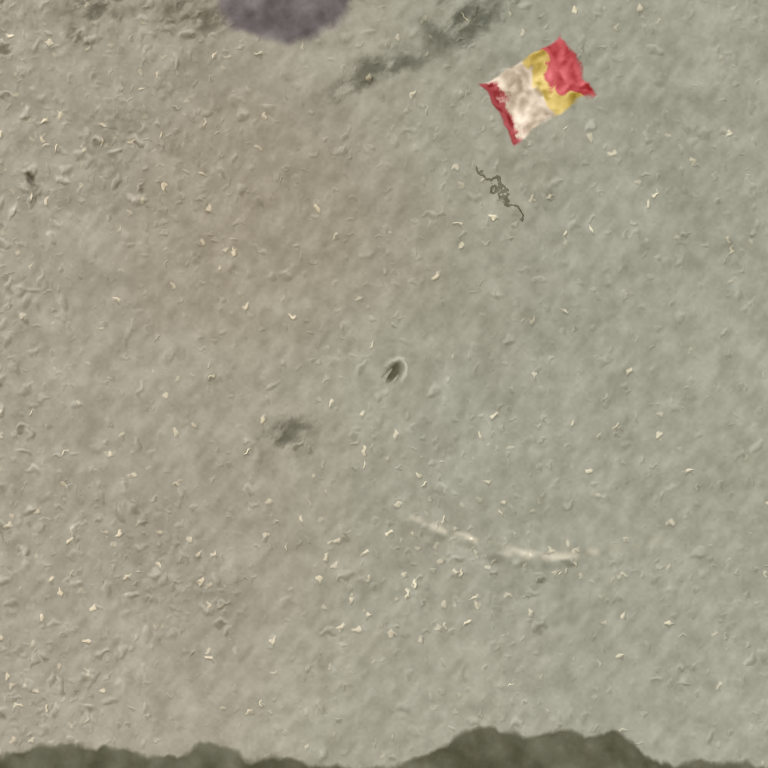
A WebGL 1 fragment shader for this texture:

```glsl
precision highp float;
// Dusty, weathered ground seen from above: layered value noise for the soil,
// ragged slanted chips with shadows, damp stains, a broken pale ridge,
// a small pit, a stone, a dark lower rim and a crumpled plain packet.
uniform vec2 u_resolution;

float hash(vec2 p) {
  vec3 q = fract(vec3(p.xyx) * 0.1031);
  q += dot(q, q.yzx + 33.33);
  return fract((q.x + q.y) * q.z);
}

float noise(vec2 p) {
  vec2 i = floor(p), f = fract(p);
  f = f * f * (3.0 - 2.0 * f);
  return mix(mix(hash(i), hash(i + vec2(1, 0)), f.x),
             mix(hash(i + vec2(0, 1)), hash(i + 1.0), f.x), f.y);
}

float fbm(vec2 p) {
  float sum = 0.0, amp = 0.5;
  for (int i = 0; i < 5; i++) {
    sum += amp * noise(p);
    p = mat2(1.6, 1.2, -1.2, 1.6) * p + 17.3;
    amp *= 0.5;
  }
  return sum;
}

vec2 turn(vec2 p, float a) {
  return vec2(cos(a) * p.x + sin(a) * p.y, cos(a) * p.y - sin(a) * p.x);
}

// Soft ellipse: 1 inside, 0 outside
float blob(vec2 p, vec2 radius, float soft) {
  return 1.0 - smoothstep(1.0 - soft, 1.0 + soft, length(p / radius));
}

float segment(vec2 p, vec2 a, vec2 b) {
  vec2 d = b - a;
  return length(p - a - d * clamp(dot(p - a, d) / dot(d, d), 0.0, 1.0));
}

// Ragged chips, one per cell: x = lit faces, y = shadows
vec2 chips(vec2 p, float cells, float density) {
  vec2 q = p * cells, sum = vec2(0.0);
  q += 0.5 * vec2(noise(q * 2.3), noise(q * 2.3 + 31.0));
  for (int j = -1; j <= 1; j++) {
    for (int i = -1; i <= 1; i++) {
      vec2 cell = floor(q) + vec2(i, j);
      float pick = hash(cell + 3.7), strength = hash(cell + 61.0);
      vec2 d = q - cell - vec2(hash(cell + 11.0), hash(cell + 29.0));
      float angle = 0.9 + 2.4 * (hash(cell + 47.0) - 0.5);
      vec2 size = vec2(0.2 + 0.22 * strength, 0.15 + 0.1 * hash(cell + 83.0));
      float here = step(pick, density) * (0.2 + 0.8 * strength * strength);
      sum.x += here * blob(turn(d, angle), size, 0.6);
      sum.y += here * blob(turn(d + vec2(-0.1, 0.25), angle), size, 0.6);
    }
  }
  return sum;
}

vec3 ground(vec2 p) {
  float broad = fbm(p * 4.0) - 0.48, mottle = fbm(p * 38.0 + 5.0) - 0.48;
  float warmth = smoothstep(0.8, 0.2, p.x + 0.6 * broad);
  vec3 soil = mix(vec3(0.627, 0.618, 0.550), vec3(0.644, 0.613, 0.543), warmth);
  soil += 0.05 * broad + 0.11 * mottle + 0.02 * smoothstep(0.35, 0.05, p.y);
  soil += 0.07 * (noise(turn(p, 0.9) * vec2(65, 120)) - 0.5);
  soil += 0.03 * (noise(p * 250.0) - 0.5);
  soil -= vec3(0.008, 0.014, 0.02) * blob(p - vec2(0.36, 0.66), vec2(0.17, 0.2), 0.7);

  // Litter gathers in patches, thickest on the left
  float left = smoothstep(0.27, 0.06, p.x + 0.6 * broad);
  float litter = 0.15 + 0.5 * left + 0.5 * (fbm(p * 9.0 + 70.0) - 0.45);
  vec2 coarse = chips(p, 50.0, litter), fine = chips(p + 4.0, 90.0, litter + 0.1);
  soil += (0.08 + 0.05 * left) * (coarse.x - 1.1 * coarse.y) + 0.07 * (fine.x - fine.y);
  // Bright crumbs, more of them around the ridge
  float crumbs = 0.035 + 0.13 * blob(p - vec2(0.6, 0.27), vec2(0.27, 0.1), 0.7) + 0.06 * left;
  vec2 bright = chips(p + 9.0, 85.0, crumbs);
  return soil + vec3(0.31, 0.28, 0.23) * bright.x - 0.1 * bright.y;
}

void main() {
  vec2 p = gl_FragCoord.xy / u_resolution;
  float rough = fbm(p * 40.0) - 0.48;
  vec2 w = p + 0.06 * vec2(rough, fbm(p * 38.0 + 40.0) - 0.48);
  vec3 color = ground(p);

  // Damp stains with dry flecks showing through
  float stain = blob(turn(w - vec2(0.49, 0.91), 0.45), vec2(0.06, 0.018), 0.6);
  stain += blob(turn(w - vec2(0.61, 0.985), 0.5), vec2(0.06, 0.025), 0.6);
  stain += blob(w - vec2(0.12, 0.98), vec2(0.04, 0.02), 0.7);
  stain += 0.8 * blob(w - vec2(0.27, 0.985), vec2(0.06, 0.02), 0.7);
  stain += blob(w - vec2(0.37, 0.425), vec2(0.034, 0.023), 0.7);
  stain += blob(w - vec2(0.037, 0.763), vec2(0.012), 0.6);
  stain = min(stain, 1.0) * smoothstep(0.25, 0.6, fbm(turn(p, 0.7) * vec2(45, 80)));
  color -= vec3(0.21, 0.20, 0.19) * stain;

  // Broken pale ridge with a shaded underside
  float arc = p.y + 0.25 * (w.y - p.y) - 0.278 - 1.2 * (p.x - 0.74) * (p.x - 0.74);
  float span = smoothstep(0.48, 0.58, p.x) * smoothstep(0.9, 0.7, p.x) * smoothstep(0.2, 0.6, noise(p * 70.0));
  color += vec3(0.17, 0.15, 0.13) * span * smoothstep(0.009, 0.0, abs(arc));
  color -= 0.06 * span * smoothstep(0.01, 0.0, abs(arc + 0.013));

  // Crack and half-lit pit
  float crack = min(segment(w, vec2(0.622, 0.78), vec2(0.648, 0.755)), segment(w, vec2(0.648, 0.755), vec2(0.67, 0.72)));
  color -= 0.2 * smoothstep(0.004, 0.001, crack);
  vec2 pit = p - vec2(0.511, 0.517) + 0.3 * (w - p);
  color += 0.12 * smoothstep(0.005, 0.0, abs(length(pit) - 0.018)) * smoothstep(-0.01, 0.012, pit.x + pit.y);
  color -= 0.28 * blob(turn(pit, 1.0), vec2(0.014, 0.010), 0.5) * smoothstep(0.25, 0.5, noise(turn(p, 0.9) * vec2(60, 170)));

  // Stone at the top and patchy dark rim at the bottom
  float stone = blob(p + 0.3 * (w - p) - vec2(0.37, 1.005), vec2(0.085, 0.06), 0.12);
  color = mix(color, vec3(0.44, 0.41, 0.41) + 0.35 * rough, 0.9 * stone);
  float rim = 0.03 * exp(-250.0 * pow(p.x - 0.62, 2.0)) + 0.045 * exp(-200.0 * pow(p.x - 0.78, 2.0));
  rim += 0.07 * (fbm(vec2(p.x * 14.0, 2.0)) - 0.4) + 0.02 * rough;
  color = mix(color, vec3(0.38, 0.37, 0.30) + 0.25 * rough, smoothstep(0.005, -0.005, p.y - min(rim, 0.058)));

  // Crumpled packet: red ends, cream and yellow bands
  vec2 k = turn(p - vec2(0.70, 0.885), 0.53) + 0.02 * rough;
  vec2 edge = abs(k) - vec2(0.061, 0.042 + 0.8 * k.x * k.x);
  vec3 red = vec3(0.70, 0.27, 0.28);
  vec3 print = mix(red * 0.85, vec3(0.82, 0.75, 0.66), smoothstep(-0.046, -0.036, k.x + 0.03 * rough));
  print = mix(print, vec3(0.80, 0.69, 0.38), smoothstep(0.0, 0.01, k.x + 0.04 * rough));
  print = mix(print, red, smoothstep(0.026, 0.036, k.x + 0.05 * rough));
  print += 0.4 * rough + 0.25 * (noise(k * 140.0) - 0.5);
  gl_FragColor = vec4(mix(color, print, smoothstep(0.003, -0.003, max(edge.x, edge.y))), 1.0);
}
```
